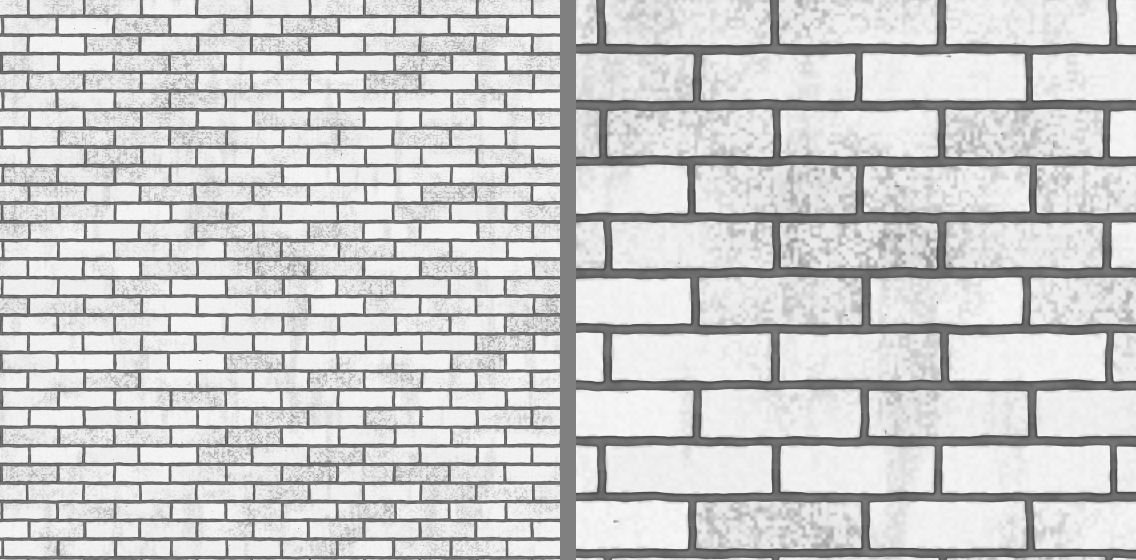
Left, the full canvas; right, a detail of the centre.
Reproduce this texture procedurally as a Shadertoy shader.

```glsl
// Whitewashed running-bond brick wall with dark joints and speckled paint wear.

const vec2 BRICKS = vec2(10.0, 30.0);        // bricks across, courses up
const vec2 JOINT = vec2(0.0048, 0.0057);     // mortar widths, canvas units
const vec2 COURSE_SHIFT = vec2(0.04, 0.51);  // joint offset of even, odd courses
const float COURSE_BASE = 0.12;              // height of first bed joint, in courses
const float JOINT_JITTER = 0.05;             // sideways joint drift, in bricks
const float SIZE_JITTER = 0.0007;
const float EDGE_WOBBLE = 0.0022;
const float CORNER = 0.0010;
const float SHADOW_REACH = 0.0024;

const vec3 PAINT = vec3(0.945);
const vec3 WORN_PAINT = vec3(0.62);
const vec3 PIT = vec3(0.45);
const vec3 MORTAR_DARK = vec3(0.37);
const vec3 MORTAR_LIGHT = vec3(0.52);
const vec3 SHADOW = vec3(0.26);

float hash(vec2 p) {
    return fract(sin(dot(p, vec2(127.1, 311.7))) * 43758.5453);
}

// Value noise that wraps after one canvas
float noise(vec2 uv, vec2 cells) {
    vec2 p = uv * cells;
    vec2 i = floor(p);
    vec2 f = fract(p);
    f = f * f * (3.0 - 2.0 * f);
    vec2 a = mod(i, cells);
    vec2 b = mod(i + 1.0, cells);
    return mix(mix(hash(a), hash(vec2(b.x, a.y)), f.x),
               mix(hash(vec2(a.x, b.y)), hash(b), f.x), f.y);
}

float fbm(vec2 uv, vec2 cells) {
    float sum = 0.0;
    float weight = 0.533;
    for (int k = 0; k < 4; k++) {
        sum += weight * noise(uv, cells);
        cells *= 2.0;
        weight *= 0.5;
    }
    return sum;
}

float roundedBox(vec2 p, vec2 halfSize, float radius) {
    vec2 q = abs(p) - halfSize + radius;
    return length(max(q, 0.0)) + min(max(q.x, q.y), 0.0) - radius;
}

// Position of a vertical joint along its course, in bricks
float jointAt(float column, float course) {
    vec2 id = vec2(mod(column, BRICKS.x), course);
    return column + JOINT_JITTER * (hash(id + 3.7) - 0.5);
}

void mainImage(out vec4 fragColor, in vec2 fragCoord) {
    vec2 uv = fragCoord / iResolution.xy;
    float pixel = 1.0 / min(iResolution.x, iResolution.y);

    // Uneven edges
    vec2 wobble = vec2(fbm(uv, vec2(60.0)), fbm(uv + 0.37, vec2(60.0))) - 0.5;
    vec2 wall = (uv + EDGE_WOBBLE * wobble) * BRICKS;

    // Course and brick under this point
    float y = wall.y - COURSE_BASE;
    float course = mod(floor(y), BRICKS.y);
    float x = wall.x - (mod(course, 2.0) < 0.5 ? COURSE_SHIFT.x : COURSE_SHIFT.y);
    float column = floor(x);
    if (x < jointAt(column, course)) column -= 1.0;
    else if (x > jointAt(column + 1.0, course)) column += 1.0;
    float left = jointAt(column, course);
    float right = jointAt(column + 1.0, course);
    vec2 id = vec2(mod(column, BRICKS.x), course);

    // Brick outline
    vec2 local = vec2(x - 0.5 * (left + right), fract(y) - 0.5) / BRICKS;
    vec2 halfSize = 0.5 * (vec2(right - left, 1.0) / BRICKS - JOINT);
    halfSize += SIZE_JITTER * (vec2(hash(id + 11.3), hash(id + 23.9)) - 0.5);
    float dist = roundedBox(local, halfSize, CORNER);
    float face = smoothstep(0.7 * pixel, -0.7 * pixel, dist);

    // Mortar, darkest just under the bricks
    vec3 mortar = mix(MORTAR_DARK, MORTAR_LIGHT, fbm(uv, vec2(110.0, 150.0)));
    float shade = 1.0 - smoothstep(0.0, SHADOW_REACH, dist);
    mortar = mix(mortar, SHADOW, shade * (local.y < 0.0 ? 0.85 : 0.45));

    // Paint: brick tone, grain, worn speckles and faint vertical smears
    float grain = noise(uv, vec2(420.0, 380.0));
    float coarse = noise(uv + 0.19, vec2(210.0, 150.0));
    float patches = fbm(uv + 0.61, vec2(14.0, 22.0));
    float brickWear = pow(hash(id + 41.7), 3.0);
    float wear = smoothstep(0.45, 1.05, patches + 0.5 * brickWear);
    float speckle = smoothstep(0.35, 0.85, 0.65 * grain + 0.35 * coarse);
    float smear = smoothstep(0.55, 0.8, fbm(uv + 0.83, vec2(48.0, 12.0)));

    vec3 paint = PAINT + 0.02 * (hash(id + 57.1) - 0.5) + 0.03 * (0.5 - grain);
    paint = mix(paint, WORN_PAINT, wear * (0.12 + 0.65 * speckle));
    paint -= 0.06 * smear * (0.4 + grain);

    // Scattered pits and grimy brick rims
    float pits = smoothstep(0.975, 1.0, noise(uv + 0.29, vec2(130.0)));
    paint = mix(paint, PIT, 0.7 * pits);
    float rim = smoothstep(-0.0022, 0.0, dist) * smoothstep(0.35, 0.75, coarse);
    paint = mix(paint, WORN_PAINT, 0.4 * rim);

    fragColor = vec4(clamp(mix(mortar, paint, face), 0.0, 1.0), 1.0);
}
```
